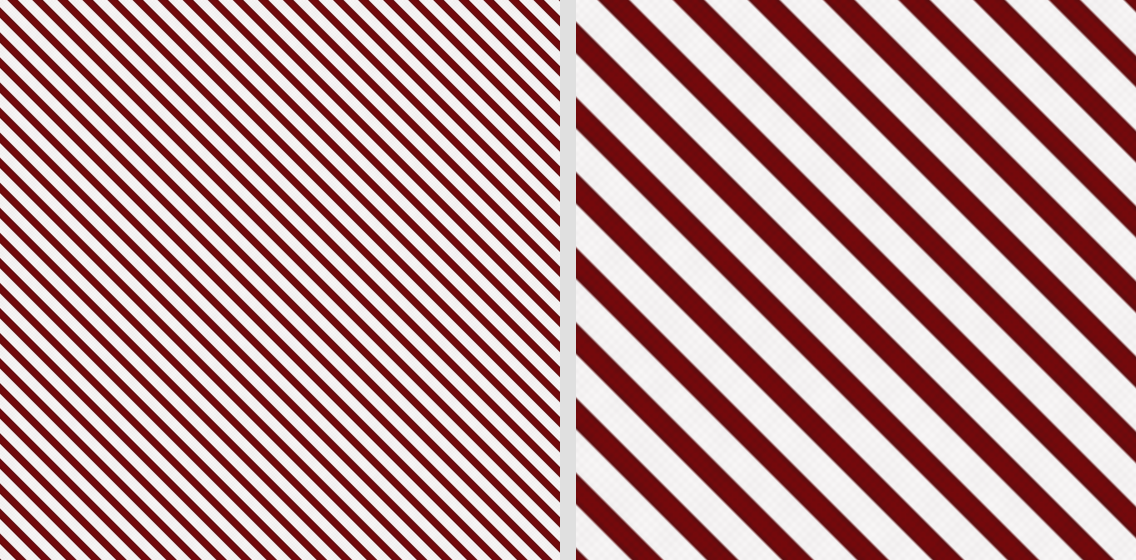
Left, the full canvas; right, a detail of the centre.
This pattern is drawn by a WebGL 2 fragment shader. Its source:

```glsl
#version 300 es
precision highp float;
// Thin dark red diagonal stripes on white cloth with a faint woven grain.

uniform vec2 u_resolution;
out vec4 fragColor;

const float TAU = 6.2831853;
const float STRIPE_COUNT = 22.35;   // repeats across and down
const float STRIPE_SHARE = 0.42;    // dark part of each repeat
const float GRAIN_COUNT = 170.0;    // weave dots across the canvas

const vec3 CLOTH = vec3(0.972, 0.965, 0.965);
const vec3 CLOTH_SHADE = vec3(0.940, 0.930, 0.932);
const vec3 RED = vec3(0.460, 0.035, 0.045);
const vec3 RED_SHADE = vec3(0.350, 0.050, 0.060);

// Distance from the nearest stripe centre line, in repeats (0 to 0.5).
float stripeDistance(vec2 p, float count) {
    return abs(fract((p.x + p.y - 1.0) * count) - 0.5);
}

// Coverage of a band with the given half width and edge softness.
float band(float dist, float halfWidth, float softness) {
    return 1.0 - smoothstep(halfWidth - softness, halfWidth + softness, dist);
}

// Layered sines: fine crossed threads with a slow uneven drift, 0 to 1.
float weave(vec2 p, float count) {
    vec2 q = p * count * TAU;
    float threads = sin(q.x) * sin(q.y);
    float drift = sin(q.x * 0.173 + 2.0 * sin(q.y * 0.061))
                * sin(q.y * 0.137 + 2.0 * sin(q.x * 0.047));
    return clamp(0.5 + 0.38 * threads + 0.2 * drift, 0.0, 1.0);
}

void main() {
    float pixel = 1.0 / min(u_resolution.x, u_resolution.y);
    vec2 p = gl_FragCoord.xy / u_resolution;

    // Grain fades to its mean when too fine to resolve.
    float resolved = 1.0 - smoothstep(0.35, 0.7, GRAIN_COUNT * pixel);
    float grain = mix(0.5, weave(p, GRAIN_COUNT), resolved);

    // Stripes, with edges softened over about one pixel.
    float dist = stripeDistance(p, STRIPE_COUNT);
    float softness = max(0.03, STRIPE_COUNT * pixel);
    float stripe = band(dist, 0.5 * STRIPE_SHARE, softness);

    // The red darkens slightly toward the stripe edges.
    float rim = smoothstep(0.08, 0.2, dist);
    vec3 red = mix(RED, RED_SHADE, clamp(0.65 * rim + 0.6 * (grain - 0.3), 0.0, 1.0));
    vec3 cloth = mix(CLOTH, CLOTH_SHADE, grain);

    fragColor = vec4(mix(cloth, red, stripe), 1.0);
}
```
